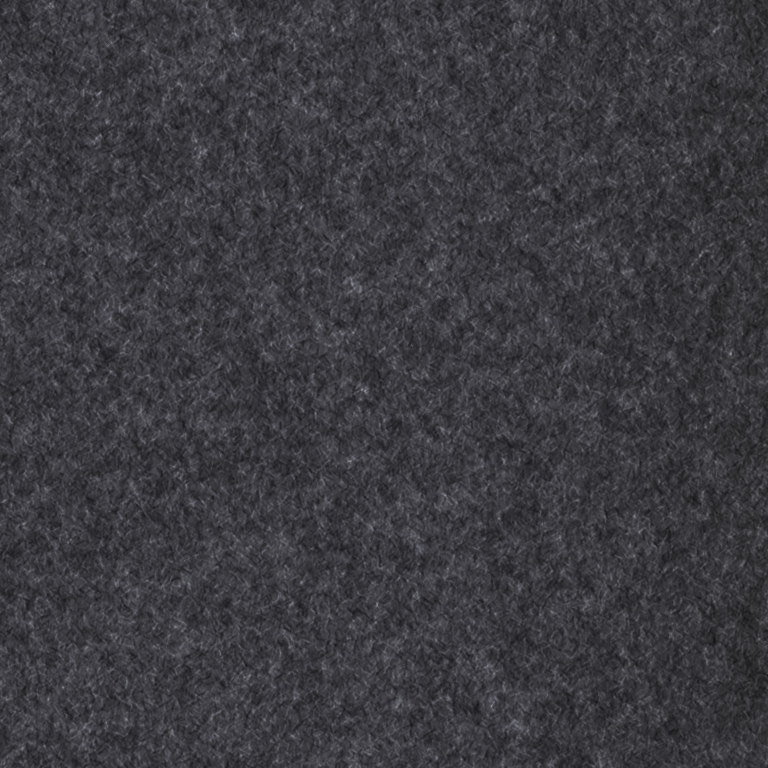
Reproduce this texture procedurally as a three.js fragment shader.

```glsl
// Charcoal wool felt: short matted fibres over soft cloudy mottling.
// Each layer scatters randomly turned capsules, one per grid cell, some lighter
// and some darker than the base; their sum drives an exponential tone.

varying vec2 vUv;

const vec3  WOOL_COLOR     = vec3(0.231, 0.231, 0.251);
const vec3  SHADE_COLOR    = vec3(0.207, 0.206, 0.218); // toward the right edge
const int   FIBRE_LAYERS   = 4;
const float FIBRE_CELLS    = 138.0;  // cells across the canvas
const float FIBRE_STEP     = 11.0;   // extra cells per layer
const vec2  FIBRE_SIZE     = vec2(0.60, 0.38); // half length, soft radius, in cells
const float FIBRE_CONTRAST = 0.24;
const float FIBRE_SPREAD   = 2.5;    // range of angles about the upright
const float TUFT_CELLS     = 54.0;
const float CLOUD_CELLS    = 19.0;
const vec2  TUFT_SIZE      = vec2(0.28, 0.70);
const float TUFT_CONTRAST  = 0.16;
const float CLOUD_CONTRAST = 0.06;
const float LINT_CELLS     = 61.0;
const vec2  LINT_SIZE      = vec2(0.22, 0.20);
const float LINT_CONTRAST  = 0.28;

// Three random values in 0..1 for a cell of a layer
vec3 hash3(vec2 cell, float layer) {
  vec3 p = fract(vec3(cell, layer).xyx * vec3(0.1031, 0.1030, 0.0973) + layer * 0.137);
  p += dot(p, p.yxz + 33.33);
  return fract((p.xxy + p.yzz) * p.zyx);
}

// Distance from p to a segment centred on the origin
float segmentDistance(vec2 p, vec2 direction, float halfLength) {
  float along = clamp(dot(p, direction), -halfLength, halfLength);
  return length(p - direction * along);
}

// Sum of soft capsules with random place, angle and signed brightness
float scatterCapsules(vec2 p, vec2 size, float layer) {
  vec2 cell = floor(p);
  float sum = 0.0;
  for (int y = -1; y <= 1; y++) {
    for (int x = -1; x <= 1; x++) {
      vec2 id = cell + vec2(float(x), float(y));
      vec3 place = hash3(id, layer);
      vec3 look = hash3(id + 57.0, layer + 19.0);
      float angle = 1.5708 + (look.x - 0.5) * FIBRE_SPREAD;
      vec2 direction = vec2(cos(angle), sin(angle));
      float d = segmentDistance(p - id - place.xy, direction, size.x);
      sum += (look.y * 2.0 - 1.0) * (1.0 - smoothstep(0.0, size.y, d));
    }
  }
  return sum;
}

void main() {
  // Fine fibres
  float tone = 0.0;
  for (int i = 0; i < FIBRE_LAYERS; i++) {
    float layer = float(i);
    vec2 p = vUv * (FIBRE_CELLS + FIBRE_STEP * layer) + layer * 7.31;
    tone += FIBRE_CONTRAST * scatterCapsules(p, FIBRE_SIZE, layer + 1.0);
  }

  // Uneven density of the felt
  tone += TUFT_CONTRAST * scatterCapsules(vUv * TUFT_CELLS, TUFT_SIZE, 11.0);
  tone += CLOUD_CONTRAST * scatterCapsules(vUv * CLOUD_CELLS, TUFT_SIZE, 12.0);

  // Rare pale flecks of lint
  float lint = scatterCapsules(vUv * LINT_CELLS, LINT_SIZE, 13.0);
  tone += LINT_CONTRAST * smoothstep(0.75, 1.0, lint);

  // Slight falloff of the light on the right
  vec3 wool = mix(WOOL_COLOR, SHADE_COLOR, smoothstep(0.6, 1.05, vUv.x));
  gl_FragColor = vec4(wool * exp(tone), 1.0);
}
```
